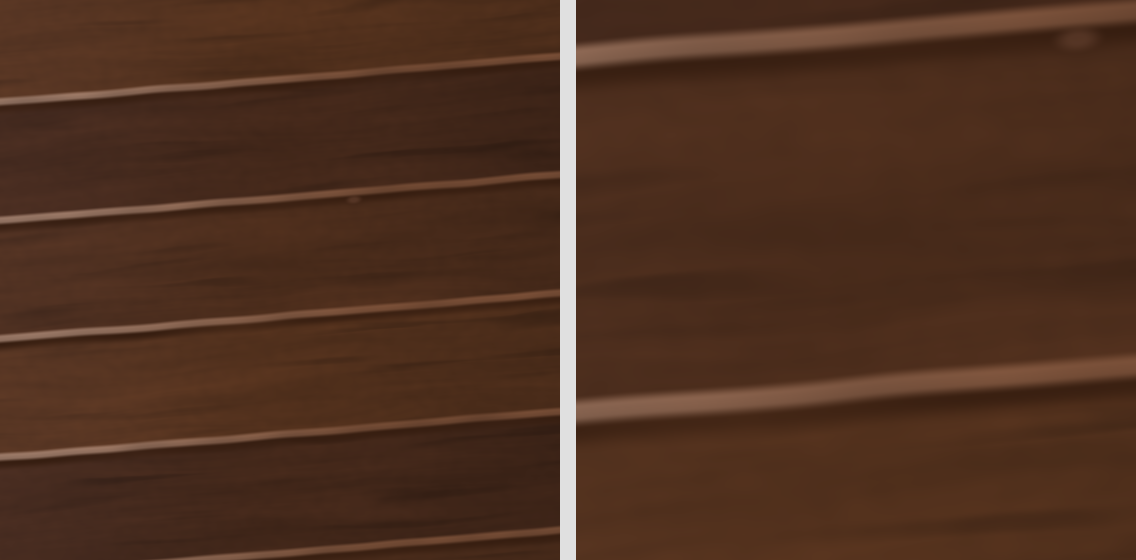
Left, the full canvas; right, a detail of the centre.
Write a three.js fragment shader that draws this texture.

```glsl
varying vec2 vUv;

vec2 hashGradient(vec2 cell) {
  vec2 k = vec2(dot(cell, vec2(127.1, 311.7)), dot(cell, vec2(269.5, 183.3)));
  return fract(sin(k) * 43758.5) * 2.0 - 1.0;
}

float gradientNoise(vec2 p) {
  vec2 i = floor(p);
  vec2 f = fract(p);
  vec2 u = f * f * f * (f * (f * 6.0 - 15.0) + 10.0);
  float a = dot(hashGradient(i), f);
  float b = dot(hashGradient(i + vec2(1.0, 0.0)), f - vec2(1.0, 0.0));
  float c = dot(hashGradient(i + vec2(0.0, 1.0)), f - vec2(0.0, 1.0));
  float d = dot(hashGradient(i + 1.0), f - 1.0);
  return mix(mix(a, b, u.x), mix(c, d, u.x), u.y);
}

// Streaks stretched along the plank, bent by a slower noise
float woodGrain(vec2 p, float row) {
  vec2 q = p + vec2(row * 7.3, row * 3.7);
  q.y += 0.22 * gradientNoise(q * vec2(2.6, 1.7));
  float grain = 0.0;
  float weight = 0.55;
  vec2 scale = vec2(1.8, 4.5);
  for (int i = 0; i < 4; i++) {
    grain += weight * gradientNoise(q * scale + float(i) * 13.1);
    scale *= vec2(1.9, 1.8);
    weight *= 0.68;
  }
  return grain;
}

void main() {
  // Tilted rows, with seams at whole heights
  float sag = 0.005 * vUv.x * (1.0 - vUv.x);
  float height = (vUv.y - 0.0815 * vUv.x + 0.028 + sag) / 0.2115;
  height += 0.012 * gradientNoise(vec2(vUv.x * 9.0, floor(height + 0.5) * 5.3));
  float row = floor(height);
  float seam = floor(height + 0.5);
  float offset = height - seam;

  // Plank tone cycles through dark, warm and middle brown
  float tone = cos(2.0944 * (row - 1.25));
  vec3 color = mix(vec3(0.258, 0.152, 0.100), vec3(0.326, 0.193, 0.112), 0.5 + 0.5 * tone);

  float grain = woodGrain(vec2(vUv.x, height), row);
  color *= 1.0 + 0.24 * grain;
  float streak = gradientNoise(vec2(vUv.x * 3.5 + row * 4.1, height * 9.0 + grain));
  color *= 1.0 - 0.17 * smoothstep(0.1, 0.55, streak);
  color *= 1.0 + 0.05 * gradientNoise(vUv * vec2(45.0, 60.0));

  // Pale haze on the left, darker right side
  color += vec3(0.022, 0.020, 0.027) * (1.0 - smoothstep(0.0, 0.55, vUv.x));
  color *= 1.0 - 0.09 * smoothstep(0.55, 1.0, vUv.x);

  // Soft shadow below each seam
  float shadow = smoothstep(-0.125, -0.05, offset) * (1.0 - smoothstep(-0.03, 0.0, offset));
  float shadowWear = 0.75 + 0.5 * gradientNoise(vec2(vUv.x * 5.0, seam * 4.7));
  color = mix(color, vec3(0.205, 0.110, 0.058), shadow * shadowWear);

  // Lit bevel, brightest at the left end
  float bevel = 1.0 - smoothstep(0.012, 0.048, abs(offset));
  vec3 bevelColor = mix(vec3(0.62, 0.49, 0.42), vec3(0.46, 0.30, 0.21), smoothstep(0.0, 0.75, vUv.x));
  bevelColor *= 0.97 + 0.16 * gradientNoise(vec2(vUv.x * 11.0, seam * 8.3));
  bevelColor *= 1.0 + 2.5 * offset;
  color = mix(color, bevelColor, bevel * 0.92);

  // Small chip under one seam
  float chip = length((vec2(vUv.x, height) - vec2(0.632, 2.935)) / vec2(0.018, 0.045));
  color = mix(color, vec3(0.40, 0.26, 0.19), 0.6 * (1.0 - smoothstep(0.2, 1.0, chip)));

  gl_FragColor = vec4(color, 1.0);
}
```
